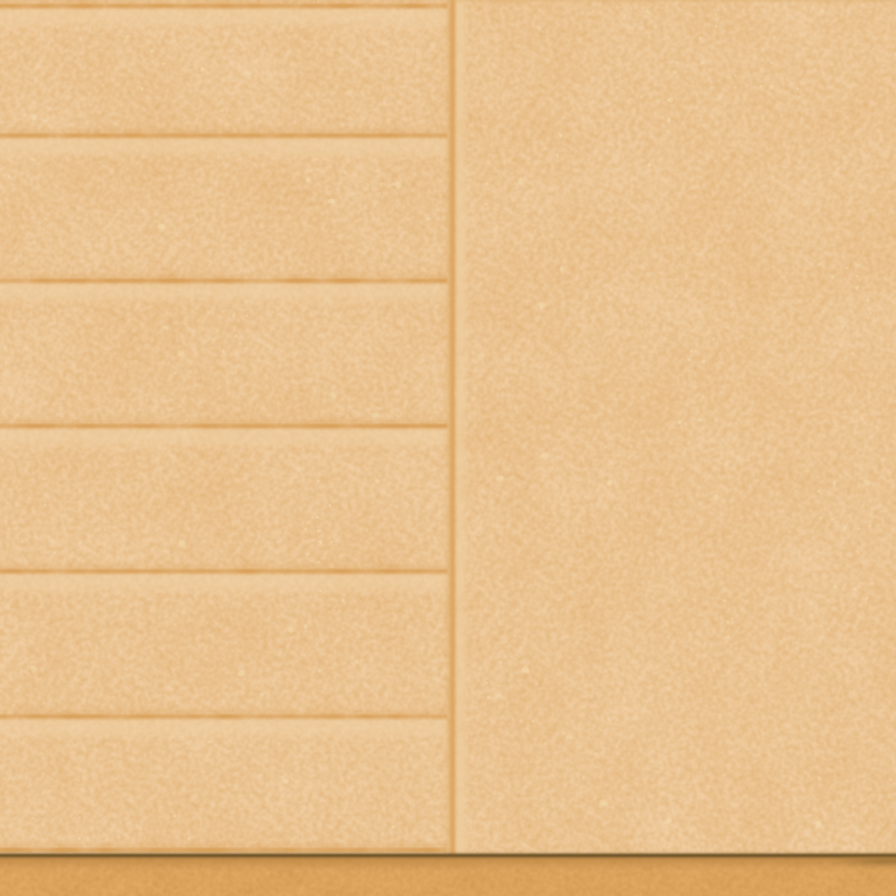
Write a Shadertoy shader that draws this texture.

```glsl
vec2 hash2(vec2 p) {
    vec3 q = fract(p.xyx * vec3(0.1031, 0.1030, 0.0973));
    q += dot(q, q.yzx + 33.33);
    return fract((q.xx + q.yz) * q.zy);
}

float gradientDot(vec2 cell, vec2 corner, vec2 f) {
    float angle = 6.2832 * hash2(cell + corner).x;
    return dot(vec2(cos(angle), sin(angle)), f - corner);
}

float gradientNoise(vec2 p) {
    vec2 i = floor(p), f = p - i;
    vec2 u = f * f * f * (f * (f * 6.0 - 15.0) + 10.0);
    float low = mix(gradientDot(i, vec2(0, 0), f), gradientDot(i, vec2(1, 0), f), u.x);
    float high = mix(gradientDot(i, vec2(0, 1), f), gradientDot(i, vec2(1, 1), f), u.x);
    return mix(low, high, u.y);
}

// Rounded line profile that fades out at about twice the given width
float softLine(float d, float width) {
    return exp(-d * d / (width * width));
}

// Pale band that rises past the groove and fades away
float bevel(float d, float width) {
    return smoothstep(0.001, 0.006, d) * (1.0 - smoothstep(0.45 * width, width, d));
}

// Sparse irregular chips, at most one per grid cell
float chips(vec2 uv, float scale, float density) {
    vec2 p = uv * scale, cell = floor(p);
    vec2 rnd = hash2(cell + 71.0);
    vec2 center = 0.3 + 0.4 * hash2(cell + 13.0);
    float radius = mix(0.13, 0.28, rnd.y);
    float d = length(p - cell - center) + 0.12 * gradientNoise(p * 4.0);
    return step(rnd.x, density) * (1.0 - smoothstep(0.2 * radius, radius, d));
}

// Grain on turned axes, so that no lattice shows
float roughness(vec2 uv) {
    vec2 p = mat2(0.8, 0.6, -0.6, 0.8) * uv;
    vec2 q = mat2(0.45, -0.89, 0.89, 0.45) * uv;
    return gradientNoise(p * 135.0) + 0.75 * gradientNoise(q * 215.0 + 19.0);
}

vec3 plaster(vec2 uv) {
    vec2 turned = mat2(0.87, 0.5, -0.5, 0.87) * uv;
    float mottling = gradientNoise(turned * 9.0 + 4.0) + 0.7 * gradientNoise(turned * 29.0);
    float streaks = gradientNoise(uv * vec2(34.0, 3.0) + 8.0);
    vec3 color = vec3(0.921, 0.766, 0.570);
    color += vec3(0.024, 0.044, 0.072) * roughness(uv);
    color += vec3(0.009, 0.021, 0.035) * mottling;
    color += vec3(0.004, 0.008, 0.012) * streaks;
    float wear = smoothstep(-0.05, 0.35, gradientNoise(uv * 7.0 + 31.0));
    float specks = 0.55 * chips(uv, 42.0, 0.03) + 0.5 * chips(uv + 0.37, 75.0, 0.14) * wear;
    return mix(color, vec3(0.96, 0.87, 0.69), specks);
}

vec3 wall(vec2 uv) {
    vec3 color = plaster(uv);
    float groove = 0.0, shine = 0.0;

    // Horizontal grooves of the left panel, each lit beneath
    for (int i = 0; i < 7; i++) {
        float y = 0.2005 + 0.1621 * float(i - 1);
        if (i == 0) y = 0.0515;
        if (i == 6) y = 0.9935;
        float d = y - uv.y;
        float wear = 0.84 + 0.6 * gradientNoise(vec2(uv.x * 38.0, 7.3 * float(i) + 0.4));
        float line = max(softLine(d, 0.0033), 0.3 * softLine(d + 0.003, 0.0055));
        groove = max(groove, wear * line);
        shine = max(shine, bevel(d, 0.030));
    }
    float leftPanel = 1.0 - smoothstep(0.497, 0.502, uv.x);
    vec3 shineColor = vec3(0.934, 0.802, 0.622) + 0.3 * (color - vec3(0.921, 0.766, 0.570));
    color = mix(color, shineColor, 0.78 * shine * leftPanel);
    color = mix(color, vec3(0.855, 0.635, 0.36), clamp(groove, 0.0, 1.0) * leftPanel);

    // Vertical joint, with a pale edge on its right
    float fromJoint = uv.x - 0.5048;
    float edgeWear = 0.7 + 0.4 * gradientNoise(vec2(3.7, uv.y * 45.0));
    color = mix(color, vec3(0.932, 0.805, 0.62), edgeWear * bevel(fromJoint, 0.020));
    color = mix(color, vec3(0.86, 0.645, 0.37), 0.95 * softLine(fromJoint, 0.0036));
    color = mix(color, vec3(0.88, 0.68, 0.42), 0.3 * softLine(fromJoint + 0.003, 0.005));

    // Faint shaded rim above the right panel
    float rim = smoothstep(0.995, 1.0, uv.y) * (1.0 - leftPanel);
    return mix(color, vec3(0.87, 0.69, 0.44), 0.4 * rim);
}

vec3 baseboard(vec2 uv) {
    float mottling = gradientNoise(uv * vec2(20.0, 40.0));
    vec3 color = vec3(0.86, 0.637, 0.36) + 0.03 * roughness(uv + 0.4) + 0.02 * mottling;
    float shade = smoothstep(0.026, 0.044, uv.y);
    return mix(color, vec3(0.73, 0.52, 0.26), 0.7 * shade);
}

void mainImage(out vec4 fragColor, in vec2 fragCoord) {
    vec2 uv = fragCoord / iResolution.xy;
    float aboveBase = smoothstep(0.0440, 0.0475, uv.y);
    vec3 color = mix(baseboard(uv), wall(uv), aboveBase);

    // Dark gap between wall and baseboard, heavier at the right corner
    float corner = smoothstep(0.92, 0.99, uv.x);
    color = mix(color, vec3(0.43, 0.33, 0.16), 0.95 * softLine(uv.y - 0.0453, 0.0027));
    color = mix(color, vec3(0.57, 0.42, 0.21), 0.6 * corner * softLine(uv.y - 0.039, 0.005));
    fragColor = vec4(clamp(color, 0.0, 1.0), 1.0);
}
```
